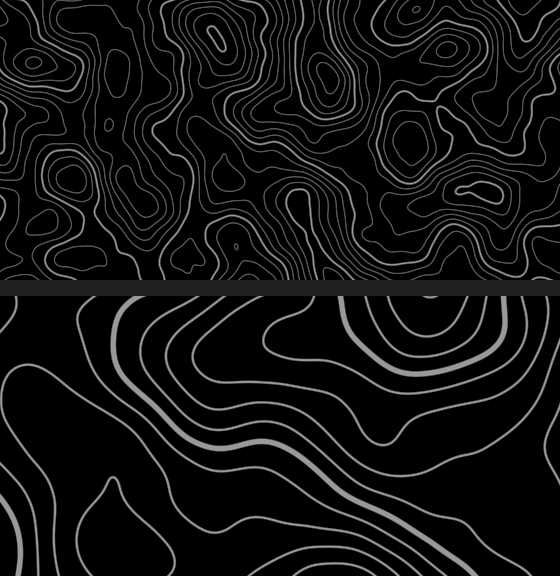
Top, the full canvas; bottom, a detail of the centre.
Reproduce this pattern procedurally as a WebGL 2 fragment shader.

```glsl
#version 300 es
precision highp float;

uniform vec2 u_resolution;
out vec4 outColor;

const vec3 BACKGROUND = vec3(0.0);
const vec3 LINE_COLOR = vec3(0.6);
const float TAU = 6.2831853;
const float TERRAIN_SCALE = 2.7;    // noise cells per canvas height
const float LEVELS = 11.5;          // contour steps per unit of noise
const float INDEX_EVERY = 5.0;      // every fifth contour is heavy
const float THIN_WIDTH = 0.0028;    // in canvas heights
const float HEAVY_WIDTH = 0.0066;

float hash(vec2 p) {
    return fract(sin(dot(p, vec2(127.1, 311.7))) * 43758.5453);
}

// Contribution of a random unit slope at one lattice corner
float cornerSlope(vec2 cell, vec2 local, vec2 corner) {
    float angle = TAU * hash(cell + corner);
    return dot(vec2(cos(angle), sin(angle)), local - corner);
}

float gradientNoise(vec2 p) {
    vec2 cell = floor(p);
    vec2 f = fract(p);
    vec2 blend = f * f * f * (f * (f * 6.0 - 15.0) + 10.0);
    float low = mix(cornerSlope(cell, f, vec2(0, 0)), cornerSlope(cell, f, vec2(1, 0)), blend.x);
    float high = mix(cornerSlope(cell, f, vec2(0, 1)), cornerSlope(cell, f, vec2(1, 1)), blend.x);
    return mix(low, high, blend.y);
}

// Terrain height in contour steps: broad hills with rotated finer octaves
float terrain(vec2 p) {
    const mat2 turn = mat2(0.8, 0.6, -0.6, 0.8);
    vec2 q = p * TERRAIN_SCALE + vec2(13.4, 7.7);
    float height = 0.0;
    float weight = 1.0;
    for (int octave = 0; octave < 3; octave++) {
        height += weight * gradientNoise(q);
        q = turn * q * 2.0 + vec2(5.3, 9.1);
        weight *= 0.26;
    }
    return height * LEVELS;
}

// Steepness by central differences
float slope(vec2 p, float stepSize) {
    vec2 e = vec2(stepSize, 0.0);
    vec2 rise = vec2(terrain(p + e.xy) - terrain(p - e.xy),
                     terrain(p + e.yx) - terrain(p - e.yx));
    return length(rise) / (2.0 * stepSize);
}

// Share of a soft filter covered by a line of the given width
float lineCoverage(float dist, float width, float blur) {
    float halfWidth = 0.5 * width;
    float upper = min(halfWidth, dist + 0.5 * blur);
    float lower = max(-halfWidth, dist - 0.5 * blur);
    return clamp((upper - lower) / blur, 0.0, 1.0);
}

void main() {
    vec2 p = gl_FragCoord.xy / u_resolution.y;
    float pixel = 1.0 / u_resolution.y;

    // Distance to the nearest contour, in canvas heights
    float height = terrain(p) + 0.35;
    float level = floor(height + 0.5);
    float dist = abs(height - level) / max(slope(p, 0.002), 1.0);

    // Heavy index contours among thin ones
    float isIndex = 1.0 - step(0.5, mod(level + 0.1, INDEX_EVERY));
    float width = mix(THIN_WIDTH, HEAVY_WIDTH, isIndex);
    float ink = lineCoverage(dist, width, 1.4 * pixel);

    outColor = vec4(mix(BACKGROUND, LINE_COLOR, ink), 1.0);
}
```
